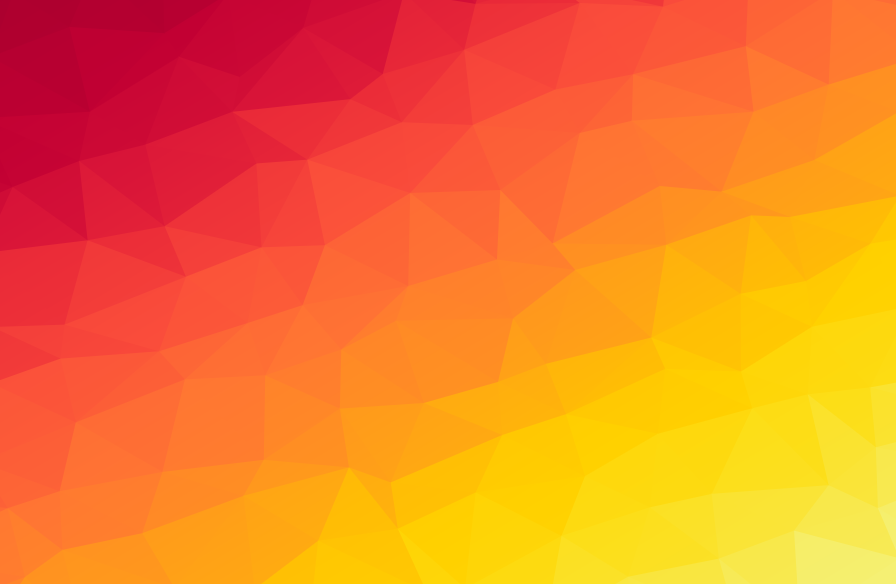
Reproduce this background procedurally as a Shadertoy shader.

```glsl
// Low-poly mesh of triangles, shaded from crimson at the upper left to pale yellow at the lower right.

const vec2 MESH_DENSITY = vec2(7.2, 9.0);
const float ROW_SLOPE = 0.3;

vec2 hash2(vec2 id) {
    vec3 h = fract(id.xyx * vec3(0.1031, 0.1030, 0.0973));
    h += dot(h, h.yzx + 33.33);
    return fract((h.xx + h.yz) * h.zy);
}

// Colour stops: rgb and position along the diagonal
vec3 sunsetRamp(float t) {
    const vec4 stops[11] = vec4[11](
        vec4(0.66, 0.00, 0.18, 0.00), vec4(0.76, 0.00, 0.20, 0.26),
        vec4(0.85, 0.08, 0.22, 0.43), vec4(0.92, 0.17, 0.22, 0.53),
        vec4(0.98, 0.30, 0.23, 0.69), vec4(1.00, 0.46, 0.20, 0.92),
        vec4(1.00, 0.60, 0.11, 1.12), vec4(1.00, 0.74, 0.02, 1.26),
        vec4(1.00, 0.82, 0.00, 1.39), vec4(0.99, 0.87, 0.09, 1.56),
        vec4(0.96, 0.94, 0.45, 1.88));
    vec3 color = stops[0].rgb;
    for (int i = 1; i < 11; i++) {
        float blend = clamp((t - stops[i - 1].w) / (stops[i].w - stops[i - 1].w), 0.0, 1.0);
        color = mix(color, stops[i].rgb, blend);
    }
    return color;
}

// Height of the gradient, zero at the upper left
float diagonal(vec2 p) {
    return 1.0 - p.y + 0.6 * p.x;
}

// Jittered vertex of the sheared grid
vec2 meshVertex(vec2 id) {
    vec2 v = (id + 0.62 * (hash2(id + 40.0) - 0.5)) / MESH_DENSITY;
    return v + vec2(0.0, ROW_SLOPE * v.x);
}

float cross2(vec2 a, vec2 b) {
    return a.x * b.y - a.y * b.x;
}

float edgeDistance(vec2 p, vec2 a, vec2 b) {
    return cross2(b - a, p - a) / max(length(b - a), 1e-4);
}

// Colour of one facet times its coverage, with the coverage in w
vec4 facet(vec2 p, vec2 a, vec2 b, vec2 c, float seed) {
    float winding = sign(cross2(b - a, c - a));
    float inside = min(winding * edgeDistance(p, a, b),
                   min(winding * edgeDistance(p, b, c), winding * edgeDistance(p, c, a)));
    float coverage = clamp(inside * iResolution.y + 0.5, 0.0, 1.0);
    float tone = mix(diagonal((a + b + c) / 3.0), diagonal(p), 0.2);
    return vec4(sunsetRamp(tone + 0.06 * (seed - 0.5)), 1.0) * coverage;
}

void mainImage(out vec4 fragColor, in vec2 fragCoord) {
    vec2 p = fragCoord / iResolution.xy * vec2(1.53, 1.0);
    vec2 cell = floor((p - vec2(0.0, ROW_SLOPE * p.x)) * MESH_DENSITY);

    // Faint smooth base, then the facets of the nearby cells
    vec4 total = vec4(sunsetRamp(diagonal(p)), 1.0) * 0.001;
    for (int j = -1; j <= 1; j++) {
        for (int i = -1; i <= 1; i++) {
            vec2 id = cell + vec2(i, j);
            vec2 a = meshVertex(id);
            vec2 b = meshVertex(id + vec2(1, 0));
            vec2 c = meshVertex(id + vec2(1, 1));
            vec2 d = meshVertex(id + vec2(0, 1));
            vec2 seed = hash2(id + 91.0);

            // Split each quad along its shorter diagonal
            if (distance(a, c) < distance(b, d)) {
                total += facet(p, a, b, c, seed.x) + facet(p, a, c, d, seed.y);
            } else {
                total += facet(p, a, b, d, seed.x) + facet(p, b, c, d, seed.y);
            }
        }
    }
    fragColor = vec4(total.rgb / total.w, 1.0);
}
```
